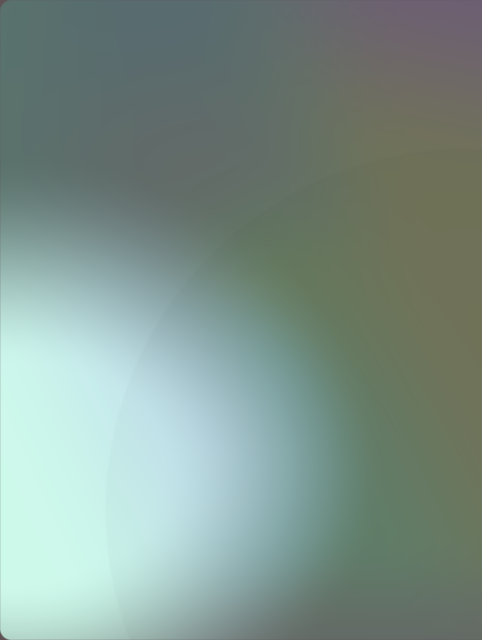
Write a Shadertoy shader that draws this background.

```glsl
// Soft mint glow at lower left over a muted teal, violet and olive gradient with a faint disc.

// Gaussian spot: 1 at the centre, falling off along each axis by its radius
float spot(vec2 p, vec2 centre, vec2 radius) {
    vec2 q = (p - centre) / radius;
    return exp(-dot(q, q));
}

// Distance to a rounded panel that runs off the right side
float panelDistance(vec2 p, float radius) {
    vec2 q = vec2(radius - p.x, abs(p.y - 0.5) - 0.5 + radius);
    return length(max(q, 0.0)) + min(max(q.x, q.y), 0.0) - radius;
}

// Dark backdrop; d is the elliptical distance from the glow
vec3 backdrop(vec2 p, float d) {
    vec3 teal = vec3(0.350, 0.455, 0.425);
    vec3 slate = vec3(0.340, 0.418, 0.437);
    vec3 olive = vec3(0.440, 0.450, 0.347);
    vec3 violet = vec3(0.425, 0.368, 0.455);
    vec3 grey = vec3(0.390, 0.415, 0.405);

    vec3 colour = mix(teal, slate, spot(p, vec2(0.25, 0.98), vec2(0.20, 0.28)));
    colour = mix(colour, grey, 0.85 * spot(p, vec2(0.31, 0.73), vec2(0.24, 0.17)));

    // Green flank, turning to teal close to the glow
    vec3 green = mix(vec3(0.375, 0.490, 0.410), vec3(0.395, 0.478, 0.370),
                     smoothstep(0.30, 0.60, p.y));
    float nearGlow = (1.0 - smoothstep(1.05, 1.45, d)) * (1.0 - smoothstep(0.40, 0.64, p.y));
    green = mix(green, vec3(0.370, 0.525, 0.490), nearGlow);
    float flank = smoothstep(0.20, 0.45, p.x) * (1.0 - smoothstep(0.54, 0.78, p.y));
    colour = mix(colour, green, flank);

    // Olive slanting in from the right, violet in the top corner
    float corner = smoothstep(0.72, 1.08, p.y + 0.20 * (p.x - 0.6));
    float slant = smoothstep(0.50, 0.85, p.x + 0.45 * (p.y - 0.27));
    colour = mix(colour, mix(olive, violet, corner), slant * smoothstep(0.24, 0.66, p.x));

    // Grey along the bottom
    return mix(colour, vec3(0.395, 0.408, 0.400), 0.9 * (1.0 - smoothstep(-0.03, 0.17, p.y)));
}

void mainImage(out vec4 fragColor, in vec2 fragCoord) {
    vec2 p = fragCoord / iResolution.y;
    float pixel = 1.0 / iResolution.y;

    // Elliptical glow with a softer top, mint on the left and pale blue above and to the right
    vec2 q = p - vec2(0.026, 0.270);
    float d = length(q / vec2(0.397, q.y > 0.0 ? 0.335 : 0.315));
    float core = mix(0.55, 0.43, smoothstep(0.0, 0.25, q.y));
    float glow = 1.0 - smoothstep(core, 1.47, d);
    float blueness = smoothstep(-0.02, 0.42, p.x + 0.45 * (p.y - 0.30));
    vec3 glowColour = mix(vec3(0.805, 0.975, 0.920), vec3(0.755, 0.870, 0.930), blueness);
    vec3 colour = mix(backdrop(p, d), glowColour, glow);

    // Faint disc, darkest just inside its rim
    float disc = length(p - vec2(0.730, 0.203)) - 0.565;
    float inside = 1.0 - smoothstep(-1.5 * pixel, 1.5 * pixel, disc);
    colour *= 1.0 - 0.021 * inside * exp(min(disc, 0.0) * 5.0);

    // Rounded corners on the left
    float outside = smoothstep(-pixel, pixel, panelDistance(p, 0.018));
    colour = mix(colour, vec3(0.37, 0.32, 0.33), outside);

    fragColor = vec4(colour, 1.0);
}
```
